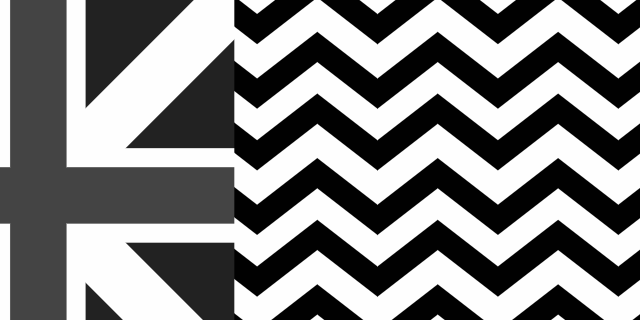
Give the GLSL for this pattern, as a WebGL 2 fragment shader.

```glsl
#version 300 es
precision highp float;
// Two monochrome panels: on the left a cropped banner with an upright cross
// over a diagonal one, on the right rows of chevrons.
// Both come from signed distances; the rows repeat in slightly uneven pairs.

#define PANEL_SPLIT 0.7323
#define CROSS_CENTER vec2(0.1198, 0.3893)
#define CROSS_HALF 0.0882
#define BORDER_HALF 0.1477
#define DIAGONAL_HALF 0.0884
#define ZIGZAG_PERIOD 0.3763
#define ZIGZAG_VALLEY 0.8034
#define ZIGZAG_DROP 0.1458
#define PAIR_PERIOD 0.3945
#define PAIR_LEVELS vec2(0.8533, 0.6604)
#define STRIPE_HALF 0.0472

uniform vec2 u_resolution;
out vec4 fragColor;

const float WHITE = 0.995;
const float BLACK = 0.003;
const float CROSS_GRAY = 0.267;
const float FIELD_GRAY = 0.133;

// Coverage of the inside of a shape, smoothed over about one pixel.
float coverage(float dist) {
    float pixel = 1.0 / u_resolution.y;
    return 1.0 - smoothstep(-0.7 * pixel, 0.7 * pixel, dist);
}

// Distance to the nearest copy of a level in a repeating column.
float repeatedLevel(float height, float level) {
    return abs(fract((height - level) / PAIR_PERIOD + 0.5) - 0.5) * PAIR_PERIOD;
}

float bannerTone(vec2 p) {
    vec2 q = abs(p - CROSS_CENTER);
    float arm = min(q.x, q.y);
    float diagonal = abs(q.x - q.y) * inversesqrt(2.0);

    // White diagonal, white border, then the gray cross on top.
    float tone = mix(FIELD_GRAY, WHITE, coverage(diagonal - DIAGONAL_HALF));
    tone = mix(tone, WHITE, coverage(arm - BORDER_HALF));
    return mix(tone, CROSS_GRAY, coverage(arm - CROSS_HALF));
}

float chevronTone(vec2 p) {
    // Triangle wave: 1 in the valleys, 0 on the peaks.
    float wave = abs(2.0 * fract((p.x - ZIGZAG_VALLEY) / ZIGZAG_PERIOD) - 1.0);
    float height = p.y + wave * ZIGZAG_DROP;
    float slope = 2.0 * ZIGZAG_DROP / ZIGZAG_PERIOD;

    float offset = min(repeatedLevel(height, PAIR_LEVELS.x),
                       repeatedLevel(height, PAIR_LEVELS.y));
    float dist = (offset - STRIPE_HALF) * inversesqrt(1.0 + slope * slope);
    return mix(WHITE, BLACK, coverage(dist));
}

void main() {
    // Canvas units: x runs 0 to 2, y runs 0 to 1.
    vec2 p = gl_FragCoord.xy / u_resolution * vec2(2.0, 1.0);
    float tone = mix(chevronTone(p), bannerTone(p), coverage(p.x - PANEL_SPLIT));
    fragColor = vec4(vec3(tone), 1.0);
}
```
